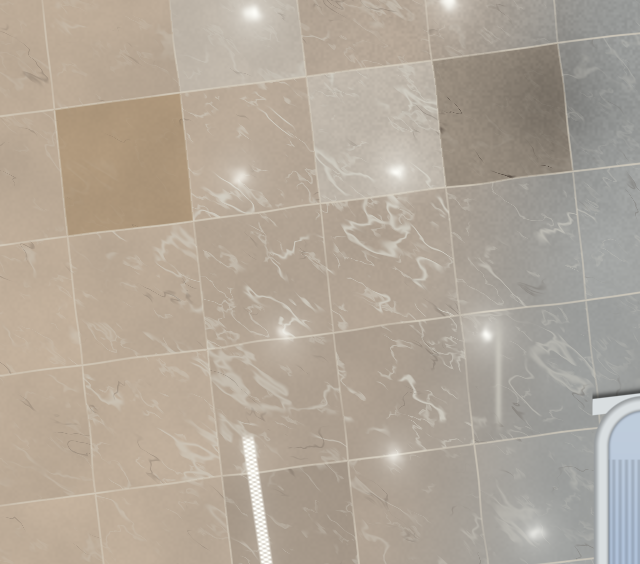
Write a Shadertoy shader that draws this texture.

```glsl
// Tile lattice, in units of canvas height
const vec2 GRID_ORIGIN = vec2(0.344, 0.609);
const vec2 COLUMN_STEP = vec2(0.2235, 0.029);
const vec2 ROW_STEP = vec2(0.025, -0.227);
const float TILE_SIZE = 0.226;
const float GROUT_HALF_WIDTH = 0.0012;

// Stone and light colours
const vec3 WARM_STONE = vec3(0.735, 0.667, 0.59);
const vec3 MID_STONE = vec3(0.69, 0.635, 0.575);
const vec3 COOL_STONE = vec3(0.62, 0.628, 0.622);
const vec3 OCHRE_STONE = vec3(0.665, 0.575, 0.465);
const vec3 DARK_STONE = vec3(0.575, 0.53, 0.475);
const vec3 SHEEN = vec3(0.77, 0.745, 0.705);
const vec3 VEIN = vec3(0.83, 0.82, 0.78);
const vec3 CRACK = vec3(0.29, 0.25, 0.22);
const vec3 GROUT = vec3(0.84, 0.81, 0.75);
const vec3 LAMP = vec3(1.0, 1.0, 0.98);

// Lamp reflections: one row per component
const vec4 LAMP_START = vec4(0.447, 0.423, 0.504, 0.698);
const vec4 LAMP_GAP = vec4(0.35, 0.282, 0.359, 0.253);
const vec4 LAMP_HEIGHT = vec4(0.975, 0.685, 0.406, 0.193);
const vec4 LAMP_TILT = vec4(0.022, 0.01, 0.002, -0.137);

// Panel at the lower right
const vec2 PANEL_CORNER = vec2(1.053, 0.298);
const float PANEL_RADIUS = 0.09;
const float PANEL_RIM = 0.026;
const vec3 RIM = vec3(0.85, 0.87, 0.88);
const vec3 PANEL = vec3(0.69, 0.76, 0.85);

float hash(vec2 p) {
    vec3 q = fract(vec3(p.xyx) * 0.1031);
    q += dot(q, q.yzx + 33.33);
    return fract((q.x + q.y) * q.z);
}

float noise(vec2 p) {
    vec2 i = floor(p), f = fract(p);
    f = f * f * (3.0 - 2.0 * f);
    return mix(mix(hash(i), hash(i + vec2(1, 0)), f.x),
               mix(hash(i + vec2(0, 1)), hash(i + vec2(1, 1)), f.x), f.y);
}

float fbm(vec2 p) {
    float sum = 0.0, amp = 0.53;
    for (int k = 0; k < 4; k++) {
        sum += amp * noise(p);
        p = mat2(1.6, 1.2, -1.2, 1.6) * p + 17.0;
        amp *= 0.5;
    }
    return sum;
}

// Broken, diagonal mineral lines
float veins(vec2 p, float scale, float width) {
    vec2 q = mat2(0.82, 0.57, -0.57, 0.82) * p;
    q *= scale * vec2(0.6, 1.4);
    q += 1.3 * vec2(fbm(q * 0.8 + 5.0), fbm(q * 0.8 + 31.0));
    float line = 1.0 - smoothstep(0.0, width, abs(fbm(q) - 0.5));
    return line * smoothstep(0.45, 0.68, noise(p * scale * 1.3 + 60.0));
}

float blob(vec2 p, vec2 center, vec2 radius) {
    vec2 d = (p - center) / radius;
    return exp(-dot(d, d));
}

float isTile(vec2 id, vec2 target) {
    return 1.0 - step(0.5, distance(id, target));
}

void mainImage(out vec4 fragColor, in vec2 fragCoord) {
    float px = 1.0 / iResolution.y;
    vec2 p = fragCoord * px;
    vec2 wobble = 0.004 * (vec2(noise(p * 13.0), noise(p * 13.0 + 40.0)) - 0.5);
    vec2 uv = inverse(mat2(COLUMN_STEP, ROW_STEP)) * (p + wobble - GRID_ORIGIN);
    vec2 id = floor(uv), f = fract(uv);
    float seed = hash(id + 23.0);
    vec2 local = p + 9.0 * vec2(seed, hash(id + 71.0));

    // Stone tone, warm at left and cool at right
    vec3 col = mix(WARM_STONE, MID_STONE, smoothstep(0.1, 0.65, p.x));
    col = mix(col, COOL_STONE, smoothstep(0.66, 1.08, p.x - 0.1 * (p.y - 0.5)));
    float ochre = isTile(id, vec2(-1, -1)), dark = isTile(id, vec2(2, -1));
    col = mix(col, OCHRE_STONE, ochre * 0.9);
    col = mix(col, DARK_STONE, dark * 0.85);
    col = mix(col, SHEEN, 0.7 * max(isTile(id, vec2(1, -1)), isTile(id, vec2(0, -2))));
    col *= 0.975 + 0.05 * seed;
    col *= 1.0 - 0.09 * isTile(id, vec2(0, 2)) - 0.05 * isTile(id, vec2(1, 1));
    col *= 0.95 + 0.1 * fbm(local * 9.0);
    float pitted = smoothstep(0.3, 0.95, p.x) * smoothstep(0.3, 0.9, p.y);
    col *= 1.0 + (0.02 + 0.06 * pitted) * (noise(p * 210.0) - 0.5);
    col *= 1.0 - 0.2 * blob(p, vec2(0.98, 0.82), vec2(0.1, 0.13));

    // Veins and dark cracks
    vec2 fromVeined = id - vec2(0.7, 0.0);
    float veined = 0.14 + 0.75 * exp(-0.22 * dot(fromVeined, fromVeined));
    veined *= (1.0 - 0.85 * max(dark, ochre)) * (0.7 + 0.5 * seed);
    float pale = max(veins(local, 13.0, 0.045), 0.6 * veins(local + 3.0, 27.0, 0.05));
    col = mix(col, VEIN, clamp(pale * veined, 0.0, 0.8));
    float crack = veins(local + 6.0, 15.0, 0.022) * smoothstep(0.5, 0.75, noise(local * 24.0));
    col = mix(col, CRACK, crack * (0.2 + 0.6 * dark));

    // Thin worn grout, fainter on the upright joints
    vec2 edge = min(f, 1.0 - f) * TILE_SIZE;
    vec2 joint = 1.0 - smoothstep(GROUT_HALF_WIDTH - px * 0.5, GROUT_HALF_WIDTH + px, edge);
    vec2 wear = vec2(0.25, 0.45) + 0.45 * vec2(noise(p * 19.0), noise(p * 23.0 + 8.0));
    col = mix(col, GROUT, max(joint.x * wear.x, joint.y * wear.y));

    // Lamp reflections
    for (int r = 0; r < 4; r++) {
        for (int c = 0; c < 2; c++) {
            float k = float(c);
            vec2 center = vec2(LAMP_START[r] + k * LAMP_GAP[r], LAMP_HEIGHT[r] + k * LAMP_TILT[r]);
            float power = r < 3 && (c == 1 || r == 0) ? 1.0 : 0.65;
            vec2 q = p + 0.012 * (vec2(noise(p * 60.0), noise(p * 60.0 + 9.0)) - 0.5);
            col = mix(col, LAMP, power * 0.95 * blob(q, center, vec2(0.013, 0.014)));
            col = mix(col, LAMP, power * 0.3 * blob(p, center, vec2(0.045, 0.05)));
        }
    }

    // Pale streak and beaded light strip
    float streak = smoothstep(0.22, 0.27, p.y) * (1.0 - smoothstep(0.37, 0.46, p.y));
    col = mix(col, VEIN, 0.6 * streak * exp(-pow((p.x - 0.884) / 0.006, 2.0)));
    float stripX = p.x - mix(0.473, 0.438, p.y / 0.233);
    float stripEnd = 1.0 - smoothstep(0.215, 0.235, p.y);
    float strip = stripEnd * (1.0 - smoothstep(0.007, 0.013, abs(stripX)));
    float beads = 0.7 + 0.3 * cos(p.y * 800.0) * cos(stripX * 420.0);
    col = mix(col, LAMP, strip * beads + 0.15 * stripEnd * exp(-abs(stripX) * 45.0));

    // Ledge, then rounded panel with a ribbed inset
    float ledgeY = p.y - 0.278 - 0.12 * (p.x - 1.05);
    float ledgeSide = smoothstep(1.049, 1.052, p.x);
    col *= 1.0 - 0.5 * ledgeSide * blob(vec2(0, ledgeY), vec2(0, 0.016), vec2(1, 0.007));
    col = mix(col, RIM, ledgeSide * (1.0 - smoothstep(0.013, 0.016, abs(ledgeY))));
    vec2 d = vec2(PANEL_CORNER.x + PANEL_RADIUS - p.x, p.y - PANEL_CORNER.y + PANEL_RADIUS);
    float dist = length(max(d, 0.0)) + min(max(d.x, d.y), 0.0) - PANEL_RADIUS;
    float ribs = (1.0 - smoothstep(0.183, 0.187, p.y)) * (0.5 + 0.5 * cos(p.x * 560.0));
    vec3 inset = mix(PANEL, RIM, 0.35 * smoothstep(0.0, 0.25, p.y)) * (1.0 - 0.13 * ribs);
    vec3 rim = RIM * (1.0 - 0.3 * smoothstep(-0.012, 0.0, dist));
    vec3 panel = mix(inset, rim, smoothstep(-px, px, dist + PANEL_RIM));
    panel *= 1.0 - 0.22 * exp(-pow((dist + PANEL_RIM) / 0.003, 2.0));
    col = mix(panel, col, smoothstep(-px, px, dist));

    fragColor = vec4(clamp(col, 0.0, 1.0), 1.0);
}
```
